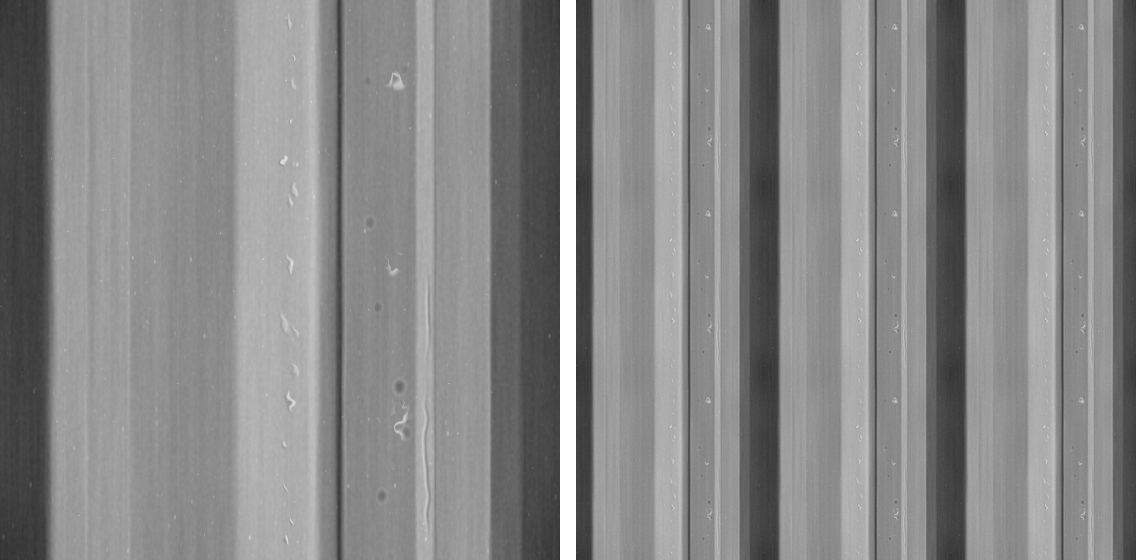
Left: one tile. Right: repeated 3 by 3.
A Shadertoy shader for this texture:

```glsl
// Worn grey moulding seen from the front: soft vertical bands, a dark groove and
// a beaded strip. A sum of ramps gives the bands; wrapped noise adds streaks and
// grain, cellular specks and small loops add chips, scuffs and pits.
#define GRAIN 0.042
#define STREAK 0.042
#define DRIFT 0.035
#define SPECK 0.13
#define GROOVE 0.21
#define CHIP_COUNT 17
#define CHIP_LIGHT 0.21
#define PIT_COUNT 7
#define PIT_DARK 0.13
#define SCUFF_COUNT 3
#define SCUFF_LIGHT 0.22

vec2 hash2(vec2 p) {
    vec3 q = fract(p.xyx * vec3(0.1031, 0.1030, 0.0973));
    q += dot(q, q.yzx + 33.33);
    return fract((q.xx + q.yz) * q.zy);
}

// Value noise that wraps after a whole number of cells
float noise(vec2 uv, vec2 cells) {
    vec2 p = uv * cells, i = floor(p), f = fract(p);
    f = f * f * (3.0 - 2.0 * f);
    vec2 a = mod(i, cells), b = mod(i + 1.0, cells);
    return mix(mix(hash2(a).x, hash2(vec2(b.x, a.y)).x, f.x),
               mix(hash2(vec2(a.x, b.y)).x, hash2(b).x, f.x), f.y);
}

vec2 wrapDelta(vec2 d) { return fract(d + 0.5) - 0.5; }
float ramp(float x, float at, float soft) { return smoothstep(at - soft, at + soft, x); }
float line(float x, float at, float width) { float d = (x - at) / width; return exp(-d * d); }
float blob(vec2 d) { return 1.0 - smoothstep(0.35, 1.0, length(d)); }

// Brightness across the moulding; the rises and falls cancel out
float bands(float x) {
    float v = 0.25 + 0.36 * ramp(x, 0.090, 0.015);
    v -= 0.035 * ramp(x, 0.235, 0.008) + 0.03 * ramp(x, 0.30, 0.03);
    v += 0.135 * ramp(x, 0.422, 0.010) + 0.04 * ramp(x, 0.545, 0.012);
    v -= 0.17 * ramp(x, 0.569, 0.010) + 0.08 * ramp(x, 0.59, 0.018);
    v += 0.07 * ramp(x, 0.613, 0.006) + 0.13 * ramp(x, 0.743, 0.004);
    v -= 0.10 * ramp(x, 0.774, 0.005);
    v += 0.02 * ramp(x, 0.80, 0.02);
    v -= 0.21 * ramp(x, 0.876, 0.005) + 0.09 * ramp(x, 0.93, 0.008);
    return v - 0.04 * ramp(x, 0.975, 0.02);
}

// Thin scored lines, highlights and the groove
float scores(float x) {
    float v = 0.03 * line(x, 0.153, 0.002) - 0.035 * line(x, 0.163, 0.006);
    v += 0.035 * line(x, 0.230, 0.003) + 0.02 * line(x, 0.318, 0.002);
    v += 0.03 * line(x, 0.558, 0.006) + 0.04 * line(x, 0.617, 0.002);
    v += 0.03 * line(x, 0.873, 0.003) - 0.05 * line(x, 0.778, 0.002);
    return v - GROOVE * line(x, 0.606, 0.005);
}

// Winding bead inside the pale strip, lit on one side
float bead(vec2 uv) {
    float t = 6.2831853 * uv.y;
    float at = 0.759 + 0.002 * sin(3.0 * t) + 0.0015 * sin(8.0 * t + 1.0)
             + 0.005 * (noise(uv, vec2(1.0, 36.0)) - 0.5);
    float strength = smoothstep(0.2, 0.8, noise(uv, vec2(1.0, 9.0)));
    return strength * (0.10 * line(uv.x, at, 0.0022) - 0.12 * line(uv.x, at + 0.005, 0.0022));
}

// Cellular specks, slightly taller than wide
float specks(vec2 uv, vec2 cells, float share) {
    vec2 p = uv * cells, home = floor(p);
    float sum = 0.0;
    for (int k = 0; k < 9; k++) {
        vec2 cell = home + vec2(k % 3, k / 3) - 1.0, id = mod(cell, cells);
        vec2 r = hash2(id + 11.0), s = hash2(id + 57.0);
        vec2 d = (p - cell - r) / cells;
        vec2 size = mix(vec2(0.0018, 0.002), vec2(0.0032, 0.007), s.y * s.y);
        sum += step(s.x, share) * blob(d / size) * (0.3 + 0.7 * r.y);
    }
    return sum;
}

// Column of pale chips, each with a shadow at its side
float chips(vec2 uv, vec2 warp) {
    float sum = 0.0;
    for (int i = 0; i < CHIP_COUNT; i++) {
        vec2 r = hash2(vec2(i, 7)), s = hash2(vec2(i, 19));
        vec2 at = vec2(0.517 + 0.022 * (r.x - 0.5), (float(i) + r.y) / float(CHIP_COUNT));
        vec2 d = wrapDelta(uv - at) + warp;
        d.x += 0.25 * d.y;
        vec2 size = mix(vec2(0.003, 0.007), vec2(0.007, 0.026), s.x * s.x);
        sum += (0.35 + 0.65 * s.y) * (blob(d / size) - 0.4 * blob((d + vec2(0.004, 0.002)) / size));
    }
    return sum;
}

// Patches of broken bright outlines
float scuffs(vec2 uv, vec2 warp) {
    float sum = 0.0, edge = abs(noise(uv + warp, vec2(90.0, 64.0)) - 0.5);
    for (int i = 0; i < SCUFF_COUNT; i++) {
        vec2 r = hash2(vec2(i, 83));
        vec2 at = vec2(0.705 + 0.015 * r.x, (float(i) + 0.3 + 0.6 * r.y) / float(SCUFF_COUNT));
        sum += blob((wrapDelta(uv - at) + warp) / vec2(0.024, mix(0.02, 0.055, r.x)));
    }
    return sum * (1.0 - smoothstep(0.03, 0.14, edge));
}

// Soft dark pits, some with a pale rim
float pits(vec2 uv) {
    float sum = 0.0;
    for (int i = 0; i < PIT_COUNT; i++) {
        vec2 r = hash2(vec2(i, 41)), s = hash2(vec2(i, 67));
        vec2 at = vec2(mix(0.65, 0.735, sqrt(r.x)), (float(i) + r.y) / float(PIT_COUNT));
        float d = length(wrapDelta(uv - at) * vec2(1.0, 0.75)) / mix(0.006, 0.011, s.x);
        sum += (0.3 + 0.7 * s.y) * (1.0 - smoothstep(0.2, 1.0, d)) - 0.35 * s.x * line(d, 1.1, 0.2);
    }
    return sum;
}

void mainImage(out vec4 fragColor, in vec2 fragCoord) {
    vec2 uv = fragCoord / iResolution.xy;
    vec2 warp = 0.011 * (vec2(noise(uv, vec2(96.0)), noise(uv + 0.5, vec2(70.0))) - 0.5);

    // Bands with slightly frayed edges
    float fray = noise(uv, vec2(150.0, 7.0)) - 0.5;
    float x = uv.x + 0.003 * fray * smoothstep(0.0, 0.05, uv.x) * smoothstep(1.0, 0.95, uv.x);
    float grey = bands(x) + scores(x) + bead(uv);

    // Long streaks, slow drift and fine grain
    float streak = noise(uv, vec2(64.0, 2.0)) + noise(uv, vec2(190.0, 5.0))
                 + 0.7 * noise(uv, vec2(320.0, 18.0)) - 1.35;
    float drift = noise(uv, vec2(7.0, 5.0)) - 0.5;
    float grain = 0.6 * noise(uv, vec2(300.0, 150.0)) + 0.4 * noise(uv, vec2(220.0, 240.0)) - 0.5;
    grey += 0.6 * STREAK * streak + DRIFT * drift + GRAIN * grain;

    // Wear marks
    grey += SPECK * (specks(uv, vec2(30.0, 22.0), 0.22) + 0.4 * specks(uv, vec2(70.0, 48.0), 0.16));
    grey += CHIP_LIGHT * chips(uv, warp) + SCUFF_LIGHT * scuffs(uv, warp) - PIT_DARK * pits(uv);
    fragColor = vec4(vec3(clamp(grey, 0.0, 1.0)), 1.0);
}
```
